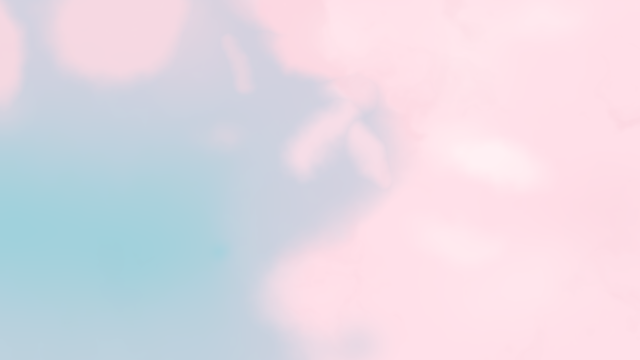
Write a Shadertoy shader that draws this texture.

```glsl
// Pastel sky: a large pink cloud bank on the right, small puffs at the upper left,
// and a lavender sky sinking into a teal pool. Soft ellipses and a curved bank edge
// are warped by fractal noise, then tinted in layers. Units are canvas heights.

float hash(vec2 cell) {
    return fract(sin(dot(cell, vec2(127.1, 311.7))) * 43758.55);
}

float noise(vec2 p) {
    vec2 cell = floor(p), f = fract(p);
    f = f * f * (3.0 - 2.0 * f);
    float low = mix(hash(cell), hash(cell + vec2(1, 0)), f.x);
    float high = mix(hash(cell + vec2(0, 1)), hash(cell + vec2(1, 1)), f.x);
    return mix(low, high, f.y);
}

float fbm(vec2 p) {
    float sum = 0.0, amp = 0.5;
    for (int i = 0; i < 5; i++) {
        sum += amp * noise(p);
        p = mat2(1.6, 1.2, -1.2, 1.6) * p + 3.7;
        amp *= 0.5;
    }
    return sum;
}

// Gaussian ellipse for glows and tints
float glow(vec2 p, vec2 center, vec2 radius) {
    vec2 d = (p - center) / radius;
    return exp(-dot(d, d));
}

// Filled ellipse with a feathered rim
float puff(vec2 p, vec2 center, vec2 radius, float feather) {
    return 1.0 - smoothstep(1.0 - feather, 1.0 + feather, length((p - center) / radius));
}

// Feathered capsule
float wisp(vec2 p, vec2 a, vec2 b, float radius) {
    vec2 pa = p - a, ba = b - a;
    float d = length(pa - ba * clamp(dot(pa, ba) / dot(ba, ba), 0.0, 1.0));
    return 1.0 - smoothstep(0.1 * radius, 1.6 * radius, d);
}

// Horizontal position of the left rim of the cloud bank
float bankEdge(float y) {
    return 1.07 - 0.41 * smoothstep(0.66, 1.0, y)
                - 0.30 * (1.0 - smoothstep(0.2, 0.5, y))
                + 0.10 * (1.0 - smoothstep(0.0, 0.12, y));
}

vec3 skyColor(vec2 p) {
    vec3 lavender = vec3(0.825, 0.82, 0.875);
    vec3 blue = vec3(0.75, 0.82, 0.868);
    vec3 teal = vec3(0.62, 0.82, 0.862);
    float depth = (1.0 - smoothstep(0.4, 0.9, p.y)) * (1.0 - smoothstep(0.5, 1.0, p.x));
    vec3 color = mix(lavender, blue, depth);
    float pool = 0.8 * glow(p, vec2(0.40, 0.33), vec2(0.28, 0.20))
               + 0.85 * glow(p, vec2(-0.03, 0.37), vec2(0.27, 0.24));
    color = mix(color, teal, min(pool, 1.0) * (1.0 - smoothstep(0.55, 0.73, p.x)));
    return color - vec3(0.05, 0.0, 0.0) * glow(p, vec2(0.61, 0.31), vec2(0.028, 0.03));
}

float bankCover(vec2 p, vec2 q) {
    float feather = mix(0.12, 0.06, smoothstep(0.55, 0.75, p.y));
    float cover = smoothstep(-feather, feather, q.x - bankEdge(q.y));
    cover = max(cover, puff(q, vec2(0.92, 0.89), vec2(0.19, 0.14), 0.22));
    cover = max(cover, 0.9 * puff(q, vec2(0.98, 0.74), vec2(0.09, 0.07), 0.5));
    cover = max(cover, 0.8 * wisp(q, vec2(0.96, 0.67), vec2(0.83, 0.545), 0.045));
    cover = max(cover, 0.8 * wisp(q, vec2(0.98, 0.60), vec2(1.08, 0.50), 0.045));
    return cover * (1.0 - 0.5 * glow(p, vec2(0.99, 0.04), vec2(0.07, 0.06)));
}

float strayCover(vec2 p, vec2 q) {
    float cover = 0.85 * puff(q, vec2(0.33, 0.96), vec2(0.19, 0.21), 0.28);
    cover = max(cover, 0.85 * puff(q, vec2(-0.02, 0.88), vec2(0.085, 0.17), 0.4));
    cover = max(cover, 0.4 * glow(q, vec2(0.50, 0.92), vec2(0.13, 0.13)));
    cover = max(cover, 0.45 * wisp(q, vec2(0.64, 0.87), vec2(0.66, 0.76), 0.022));
    cover = max(cover, 0.3 * glow(q, vec2(0.61, 0.60), vec2(0.06, 0.04)));
    return max(cover, 0.3 * glow(p, vec2(0.0, 0.70), vec2(0.07, 0.06)));
}

vec3 cloudColor(vec2 p, vec2 q, float grain) {
    vec3 rose = vec3(0.99, 0.845, 0.885);
    vec3 pink = vec3(1.0, 0.875, 0.91);
    vec3 cream = vec3(1.0, 0.94, 0.95);
    vec3 color = mix(rose, pink, smoothstep(0.3, 0.6, grain + 0.25 * (p.x - 0.95)));
    color = mix(color, rose, 0.6 * glow(p, vec2(1.65, 0.42), vec2(0.20, 0.13)));
    float light = 0.8 * puff(q, vec2(1.39, 0.545), vec2(0.10, 0.05), 0.7)
                + 0.5 * puff(q, vec2(1.29, 0.59), vec2(0.09, 0.06), 0.8)
                + 0.5 * puff(q, vec2(1.27, 0.34), vec2(0.09, 0.05), 0.7)
                + 0.45 * glow(q, vec2(1.28, 0.86), vec2(0.13, 0.20))
                + 0.5 * glow(q, vec2(1.52, 0.97), vec2(0.14, 0.06))
                + 0.35 * glow(q, vec2(0.95, 0.90), vec2(0.14, 0.10))
                + 0.35 * glow(q, vec2(1.45, 0.21), vec2(0.18, 0.12));
    return mix(color, cream, min(light, 1.0));
}

void mainImage(out vec4 fragColor, in vec2 fragCoord) {
    vec2 p = fragCoord / iResolution.y;

    // Billowing distortion shared by all clouds
    vec2 warp = vec2(fbm(p * 5.0), fbm(p * 5.0 + 19.3)) - 0.48;
    vec2 q = p + 0.13 * warp;
    float grain = fbm(p * 4.0 + 2.0 * warp + 7.0);

    // Sky first, then stray puffs, then the bank
    vec3 color = skyColor(p + 0.06 * warp);
    color = mix(color, vec3(0.985, 0.85, 0.885), strayCover(p, q));
    color = mix(color, cloudColor(p, q, grain), bankCover(p, q));
    fragColor = vec4(color + 0.012 * (grain - 0.48), 1.0);
}
```
